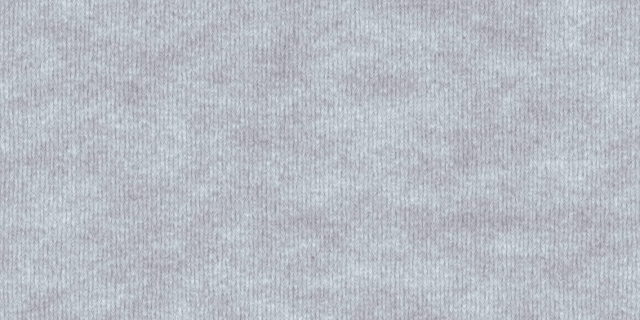
This texture is drawn by a Shadertoy shader. Its source:

```glsl
// Pale grey heathered jersey knit: upright columns of small V stitches with
// uneven dark slits between them, over faint horizontal mottling from
// stretched gradient noise, plus yarn grain and rare dark flecks.

const float TAU = 6.2831853;
const vec2 STITCHES = vec2(72.0, 70.0);   // wales and courses per canvas height
const vec3 BASE_GREY = vec3(0.722, 0.741, 0.774);
const vec3 LILAC_SHIFT = vec3(0.006, -0.007, 0.001);
const vec3 FLECK_BROWN = vec3(0.50, 0.44, 0.46);

// Two independent random values in 0..1 for a lattice cell.
vec2 hash2(vec2 cell, uint seed) {
    uvec2 q = uvec2(ivec2(cell)) * uvec2(1597u, 3812u) + seed * 977u;
    uint h = (q.x ^ (q.y * 2699u)) * 747797u + 28911u;
    h = (h ^ (h >> 15)) * 739982u + q.y;
    h = (h ^ (h >> 13)) * 668265u;
    h ^= h >> 16;
    return vec2(h & 65535u, h >> 16) / 65535.0;
}

float cornerSlope(vec2 cell, vec2 offset, uint seed) {
    float angle = TAU * hash2(cell, seed).x;
    return dot(vec2(cos(angle), sin(angle)), offset);
}

// Gradient noise, roughly -0.7..0.7.
float gradientNoise(vec2 p, uint seed) {
    vec2 cell = floor(p);
    vec2 f = p - cell;
    vec2 w = f * f * f * (f * (f * 6.0 - 15.0) + 10.0);
    vec2 e = vec2(1.0, 0.0);
    float low = mix(cornerSlope(cell, f, seed),
                    cornerSlope(cell + e.xy, f - e.xy, seed), w.x);
    float high = mix(cornerSlope(cell + e.yx, f - e.yx, seed),
                     cornerSlope(cell + e.xx, f - e.xx, seed), w.x);
    return mix(low, high, w.y);
}

// Mottling of the blended yarn, drawn out along the courses.
float heather(vec2 p) {
    float sum = 0.0;
    float weight = 0.42;
    vec2 scale = vec2(3.0, 5.5);
    for (uint i = 0u; i < 4u; i++) {
        sum += weight * gradientNoise(p * scale + 3.7 * float(i), 11u + i);
        scale *= vec2(2.2, 2.2);
        weight *= i == 0u ? 1.15 : 0.85;
    }
    return sum;
}

// Smooth dark groove repeating at every half-integer of x.
float groove(float x) {
    float g = 0.5 - 0.5 * cos(TAU * x);
    return g * g;
}

// Shading of V stitches, centred on zero; slit and rib set the depth
// of the gaps between wales and between courses.
float knit(vec2 stitch, float slit, float rib) {
    float across = abs(fract(stitch.x) - 0.5);
    float waleGap = groove(across);
    float courseGap = groove(stitch.y - 1.5 * across);
    return 0.375 * (slit + rib) - slit * waleGap - rib * courseGap;
}

// Sparse round specks, one possible per cell.
float flecks(vec2 p, float density, float radius) {
    vec2 cell = floor(p);
    vec2 centre = 0.25 + 0.5 * hash2(cell, 71u);
    float present = step(hash2(cell, 83u).x, density);
    return present * smoothstep(radius, 0.2 * radius, length(p - cell - centre));
}

void mainImage(out vec4 fragColor, in vec2 fragCoord) {
    vec2 p = fragCoord / iResolution.y;

    // Slightly uneven rows and columns; columns stay nearly straight.
    vec2 sway = vec2(gradientNoise(p * vec2(5.0, 3.0), 3u),
                     gradientNoise(p * vec2(3.0, 5.0), 5u));
    vec2 jitter = vec2(gradientNoise(p * vec2(60.0, 30.0), 7u),
                       gradientNoise(p * vec2(60.0, 30.0), 9u));
    vec2 stitch = p * STITCHES + vec2(0.5, 1.0) * sway + vec2(0.35, 0.9) * jitter;

    // Gap depth wanders from stitch to stitch.
    float slit = 1.25 + 1.8 * gradientNoise(p * vec2(70.0, 36.0), 17u);
    float rib = 0.8 + 1.2 * gradientNoise(p * vec2(50.0, 44.0), 19u);

    float mottle = heather(p);
    float grain = gradientNoise(p * vec2(104.0, 62.0), 23u)
                + 0.6 * gradientNoise(p * vec2(46.0, 80.0), 29u);

    float tone = 0.064 * knit(stitch, slit, rib) + 0.115 * mottle + 0.085 * grain;
    vec3 color = BASE_GREY + tone;
    color += LILAC_SHIFT * clamp(-4.0 * mottle, -1.0, 1.0);
    color = mix(color, FLECK_BROWN, 0.6 * flecks(p * 12.0, 0.01, 0.09));

    fragColor = vec4(clamp(color, 0.0, 1.0), 1.0);
}
```
